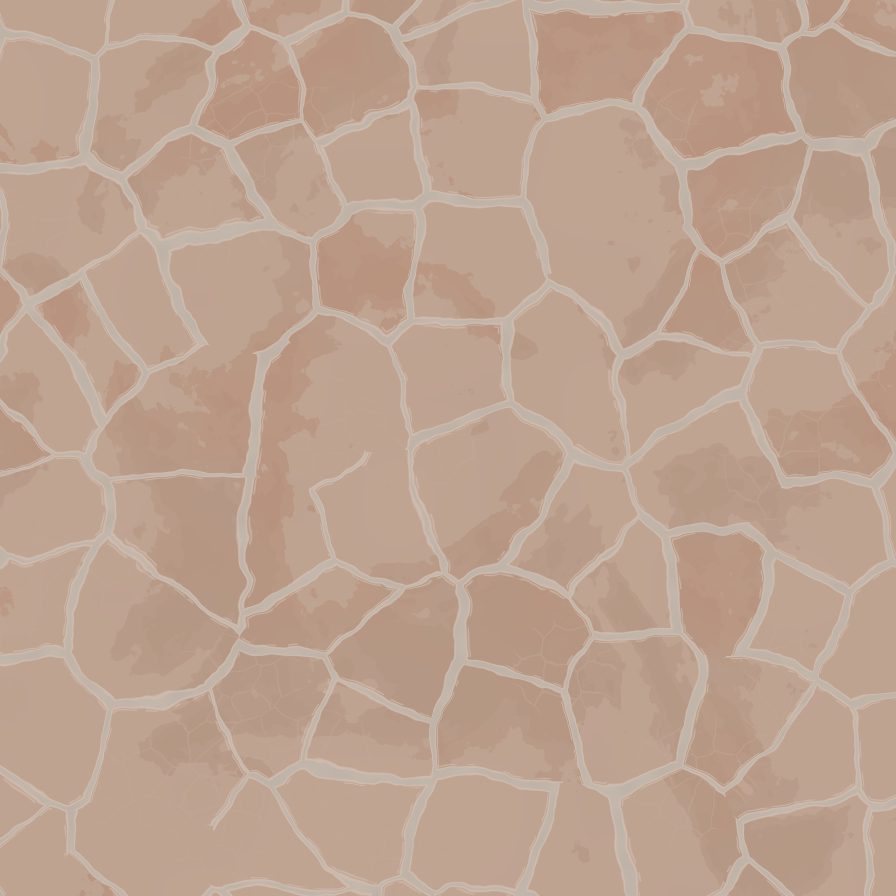
This texture is drawn by a WebGL 1 fragment shader. Its source:

```glsl
precision highp float;
// Dry cracked clay: blotchy terracotta plates split by pale, chalk-rimmed cracks.
uniform vec2 u_resolution;

// Colours
const vec3 CLAY_LIGHT = vec3(0.750, 0.640, 0.570);
const vec3 CLAY_TAN   = vec3(0.712, 0.598, 0.522);
const vec3 CLAY_RED   = vec3(0.722, 0.576, 0.495);
const vec3 CRACK_CORE = vec3(0.755, 0.705, 0.660);
const vec3 CRACK_RIM  = vec3(0.812, 0.742, 0.690);

// Sizes, in canvas units unless noted
const float PLATES     = 8.2;     // plates across the canvas
const float JITTER     = 0.92;    // scatter of plate centres, in cells
const float WIDTH_MIN  = 0.0026;  // half width of the thinnest crack
const float WIDTH_MAX  = 0.0066;  // half width of the widest crack
const float CLOSED     = 0.06;    // share of cracks that stay shut
const float RIM        = 0.0018;  // thickness of the pale rim
const float CHIP_GAP   = 0.0011;  // distance of the broken line beside a crack
const float CHIP_WIDTH = 0.0013;
const float HAIR_SCALE = 26.0;    // hairline cells across the canvas
const float HAIR_WIDTH = 0.0007;
const float BLOTCHES   = 7.0;     // blotch frequency
const float BLOTCH_CUT = 0.50;    // higher leaves more light clay

float hash(vec2 p) {
  return fract(sin(dot(p, vec2(127.1, 311.7))) * 43758.5453);
}

vec2 hash2(vec2 p) {
  return vec2(hash(p), hash(p + 57.3));
}

float noise(vec2 p) {
  vec2 i = floor(p), f = fract(p);
  f = f * f * (3.0 - 2.0 * f);
  return mix(mix(hash(i), hash(i + vec2(1.0, 0.0)), f.x),
             mix(hash(i + vec2(0.0, 1.0)), hash(i + 1.0), f.x), f.y);
}

vec2 noise2(vec2 p) {
  return vec2(noise(p), noise(p + 31.7)) - 0.5;
}

float fbm(vec2 p) {
  float sum = 0.0, amp = 0.5, total = 0.0;
  for (int i = 0; i < 5; i++) {
    sum += amp * noise(p);
    total += amp;
    amp *= 0.56;
    p = mat2(1.6, 1.2, -1.2, 1.6) * p + 9.2;
  }
  return sum / total;
}

vec2 centre(vec2 cell) {
  return cell + 0.5 + JITTER * (hash2(cell) - 0.5);
}

// Voronoi borders: x = distance to the crack outline (negative inside),
// y = distance to the border line, z = side of the crack, w = plate hash.
vec4 plates(vec2 uv, float scale) {
  vec2 p = uv * scale, home = floor(p), own = home;
  float nearest = 100.0;
  for (int j = -1; j <= 1; j++)
    for (int i = -1; i <= 1; i++) {
      vec2 cell = home + vec2(float(i), float(j));
      vec2 r = centre(cell) - p;
      if (dot(r, r) < nearest) { nearest = dot(r, r); own = cell; }
    }
  vec2 a = centre(own) - p;
  float plate = hash(own + 7.7);
  vec4 result = vec4(100.0, 100.0, 0.0, plate);
  for (int j = -2; j <= 2; j++)
    for (int i = -2; i <= 2; i++) {
      vec2 cell = own + vec2(float(i), float(j));
      vec2 b = centre(cell) - p;
      if (dot(b - a, b - a) < 0.0001) continue;
      float d = dot(0.5 * (a + b), normalize(b - a)) / scale;
      float pick = hash(own + cell + 3.1);   // same from both sides
      float width = mix(WIDTH_MIN, WIDTH_MAX, pick);
      if (pick < CLOSED) width = -0.02;
      if (d - width < result.x) {
        result.x = d - width;
        result.z = step(hash(cell + 7.7), plate);
      }
      result.y = min(result.y, d);
    }
  return result;
}

// Antialiased coverage of the region where d < 0.
float cover(float d) {
  float px = 0.8 / u_resolution.y;
  return 1.0 - smoothstep(-px, px, d);
}

void main() {
  vec2 uv = gl_FragCoord.xy / u_resolution.y;

  // Jagged plate outlines
  vec2 bent = uv + 0.028 * noise2(uv * 12.0) + 0.009 * noise2(uv * 40.0)
            + 0.002 * noise2(uv * 130.0);
  vec4 crack = plates(bent, PLATES);
  float edge = crack.x + 0.0022 * (noise(uv * 32.0) - 0.5);

  // Blotchy clay, its amount differing by plate and region
  float region = noise(uv * 2.6 + 4.0);
  float bias = 0.16 * (crack.w - 0.5) + 0.20 * (region - 0.5);
  float stain = fbm(uv * BLOTCHES + 2.0 * noise2(uv * 5.0)) + bias - BLOTCH_CUT;
  float speck = fbm(uv * 44.0 + 13.0) - 0.5;
  stain += 0.22 * speck;
  float hue = smoothstep(0.35, 0.65, fbm(uv * 4.0 + 21.0) + 0.25 * (crack.w - 0.5));
  vec3 dark = mix(CLAY_TAN, CLAY_RED, hue);
  vec3 color = mix(CLAY_LIGHT, dark, 0.78 * smoothstep(-0.008, 0.008, stain));
  color = mix(color, dark - 0.006, 0.7 * smoothstep(0.085, 0.100, stain));
  color += 0.008 * (noise(uv * 9.0 + 40.0) - 0.5);

  // Faint hairlines in a few spots
  float hair = plates(bent + 0.006 * noise2(uv * 60.0), HAIR_SCALE).y - HAIR_WIDTH;
  float hairMask = smoothstep(0.62, 0.70, noise(uv * 8.0 + 70.0));
  color = mix(color, CLAY_LIGHT + 0.015, 0.55 * hairMask * cover(hair));

  // Broken chip line on one side, then rim and core
  float chip = abs(edge - CHIP_GAP - 0.5 * CHIP_WIDTH) - 0.5 * CHIP_WIDTH;
  float dashes = crack.z * smoothstep(0.38, 0.50, noise(uv * 95.0 + 5.0));
  color = mix(color, CRACK_RIM, 0.75 * dashes * cover(chip));
  color = mix(color, CRACK_RIM, 0.92 * cover(edge));
  vec3 core = CRACK_CORE + 0.025 * (noise(uv * 50.0) - 0.5);
  color = mix(color, core, cover(edge + RIM + 0.001 * (noise(uv * 70.0) - 0.5)));

  gl_FragColor = vec4(color, 1.0);
}
```
